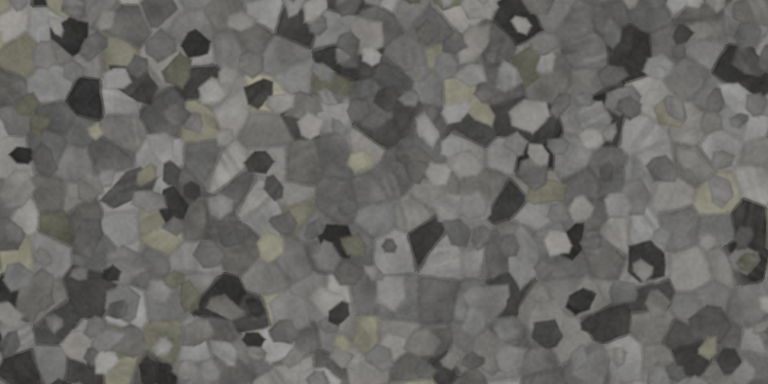
Reproduce this texture procedurally as a WebGL 2 fragment shader.

```glsl
#version 300 es
precision highp float;

uniform vec2 u_resolution;
out vec4 outColor;

const float TAU = 6.2831853;
const float BASE_SCALE = 11.0;      // grains per canvas height
const float LARGE_SCALE = 7.5;
const float SMALL_SCALE = 11.5;
const float LARGE_SHARE = 0.55;     // chance that a cell holds a grain
const float SMALL_SHARE = 0.6;
const float DARK_SHARE = 0.14;
const vec2 DARK_RANGE = vec2(0.18, 0.28);
const vec2 LIGHT_RANGE = vec2(0.335, 0.565);
const float EDGE_SOFTNESS = 0.0055; // in canvas heights
const float RIM_WIDTH = 0.011;
const float RIM_DEPTH = 0.09;
const float WARP = 0.012;
const vec3 WARM = vec3(1.02, 1.0, 0.97);
const vec3 NEUTRAL = vec3(1.0, 1.0, 0.995);
const vec3 OLIVE = vec3(1.03, 1.02, 0.90);

vec3 hash3(vec2 p) {
    vec3 q = fract(p.xyx * vec3(0.1031, 0.1030, 0.0973));
    q += dot(q, q.yxz + 33.33);
    return fract((q.xxy + q.yzz) * q.zyx);
}

float noise(vec2 p) {
    vec2 i = floor(p), f = fract(p);
    f = f * f * (3.0 - 2.0 * f);
    i += 200.0;
    float low = mix(hash3(i).x, hash3(i + vec2(1, 0)).x, f.x);
    float high = mix(hash3(i + vec2(0, 1)).x, hash3(i + vec2(1, 1)).x, f.x);
    return mix(low, high, f.y);
}

float fbm(vec2 p) {
    float sum = 0.0, amp = 0.5;
    for (int i = 0; i < 4; i++) {
        sum += amp * noise(p);
        p = mat2(0.8, 0.6, -0.6, 0.8) * p * 2.1 + 7.3;
        amp *= 0.5;
    }
    return sum / 0.9375;
}

mat2 rotation(float a) {
    return mat2(cos(a), sin(a), -sin(a), cos(a));
}

// Tone, tint, cloudiness and cleavage lines of one grain
vec3 grainColour(vec2 p, vec2 id) {
    vec3 h = hash3(id + 41.7), g = hash3(id + 87.2);
    bool dark = h.x < DARK_SHARE;
    vec2 range = dark ? DARK_RANGE : LIGHT_RANGE;
    float tone = mix(range.x, range.y, h.y);
    tone += (dark ? 0.10 : 0.15) * (fbm(p * 17.0 + 30.0 * g.xy) - 0.5);
    vec2 q = rotation(TAU * g.z) * p;
    float lines = noise(q * vec2(13.0, 85.0) + 20.0 * h.yz) - 0.5;
    tone += mix(0.015, 0.085, smoothstep(0.5, 1.0, g.x)) * lines;
    vec3 tint = mix(WARM, NEUTRAL, g.y);
    if (h.z > 0.91 && !dark) tint = OLIVE;
    return tone * tint;
}

float rimShade(float inside) {
    return 1.0 - RIM_DEPTH * (1.0 - smoothstep(0.0, RIM_WIDTH, inside));
}

// Packed ground mass: Voronoi cells with softly blended borders
vec3 groundMass(vec2 p) {
    vec2 cell = floor(p * BASE_SCALE);
    float first = 9.0, second = 9.0;
    vec2 firstId = cell, secondId = cell;
    for (int y = -1; y <= 1; y++)
    for (int x = -1; x <= 1; x++) {
        vec2 id = cell + vec2(x, y);
        float d = length(id + 0.05 + 0.9 * hash3(id + 5.0).xy - p * BASE_SCALE);
        if (d < first) {
            second = first; secondId = firstId;
            first = d; firstId = id;
        } else if (d < second) {
            second = d; secondId = id;
        }
    }
    float border = 0.5 * (second - first) / BASE_SCALE;
    float blend = 0.5 + 0.5 * smoothstep(0.0, EDGE_SOFTNESS, border);
    vec3 colour = mix(grainColour(p, secondId), grainColour(p, firstId), blend);
    return colour * rimShade(border);
}

// Angular crystal: intersection of six jittered half planes
float crystal(vec2 q, vec2 id) {
    vec3 h = hash3(id + 13.0);
    float stretch = mix(0.75, 1.15, h.x);
    q = rotation(TAU * h.y) * q * vec2(stretch, 1.0 / stretch);
    float radius = mix(0.25, 0.46, h.z), d = -9.0;
    for (int k = 0; k < 6; k++) {
        vec3 s = hash3(id + 3.7 * float(k) + 60.0);
        float a = (float(k) + 0.5 * s.x) * TAU / 6.0;
        d = max(d, dot(q, vec2(cos(a), sin(a))) - radius * mix(0.7, 1.05, s.y));
    }
    return d;
}

vec3 addCrystals(vec3 colour, vec2 p, float scale, float share, float seed) {
    vec2 cell = floor(p * scale);
    for (int y = -1; y <= 1; y++)
    for (int x = -1; x <= 1; x++) {
        vec2 id = cell + vec2(x, y), key = id + seed;
        vec3 h = hash3(key);
        if (h.z > share) continue;
        float d = crystal(p * scale - id - 0.1 - 0.8 * h.xy, key) / scale;
        float cover = 1.0 - smoothstep(-EDGE_SOFTNESS, EDGE_SOFTNESS, d);
        if (cover > 0.0)
            colour = mix(colour, grainColour(p, key) * rimShade(-d), cover);
    }
    return colour;
}

void main() {
    vec2 uv = gl_FragCoord.xy / u_resolution.y;
    vec2 p = uv + WARP * (vec2(fbm(uv * 16.0), fbm(uv * 16.0 + 50.0)) - 0.5);

    vec3 colour = groundMass(p);
    colour = addCrystals(colour, p, LARGE_SCALE, LARGE_SHARE, 120.0);
    colour = addCrystals(colour, p, SMALL_SCALE, SMALL_SHARE, 310.0);

    // Shared haze and fine surface grain
    colour += 0.07 * (fbm(uv * 9.0 + 15.0) - 0.5);
    colour += 0.03 * (noise(uv * 120.0) - 0.5);
    outColor = vec4(clamp(colour, 0.0, 1.0), 1.0);
}
```
